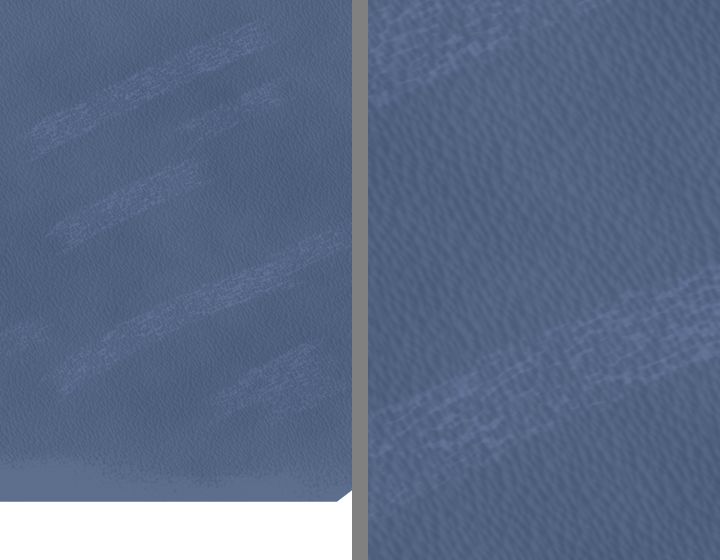
Left: the whole. Right: its middle third, enlarged.
Give the GLSL for this background, as a Shadertoy shader.

```glsl
// A slate-blue leathery panel with dry-brush scuffs above a white margin.
// Cellular noise gives the embossed grain and bristles, layered sines the
// mottling; brush marks are bowed boxes placed by formula in short loops.

const vec3 SLATE = vec3(0.315, 0.378, 0.500);
const vec3 WASH  = vec3(0.372, 0.438, 0.560);
const vec3 CHALK = vec3(0.410, 0.490, 0.640);
const float MARGIN = 0.104;
const float BRUSH_ANGLE = 0.45;
const float GRAIN_ANGLE = -0.95;

// Coordinates of a frame turned by the given angle.
mat2 turn(float angle) {
    float c = cos(angle), s = sin(angle);
    return mat2(c, -s, s, c);
}

vec2 hash2(vec2 p) {
    vec3 h = fract(p.xyx * vec3(0.1031, 0.1030, 0.0973));
    h += dot(h, h.yzx + 33.33);
    return fract((h.xx + h.yz) * h.zy);
}

// Distance to the nearest jittered cell point.
float cellular(vec2 p) {
    vec2 cell = floor(p), f = fract(p);
    float nearest = 4.0;
    for (int y = -1; y <= 1; y++)
    for (int x = -1; x <= 1; x++) {
        vec2 o = vec2(x, y);
        vec2 d = o + hash2(cell + o + 500.0) - f;
        nearest = min(nearest, dot(d, d));
    }
    return sqrt(nearest);
}

// Soft mottling from warped sines, roughly -1 to 1.
float clouds(vec2 p) {
    float sum = 0.0, amp = 0.5;
    for (int i = 0; i < 5; i++) {
        sum += amp * sin(p.x + 1.7 * sin(p.y + float(i)));
        p = turn(1.1) * p * 1.9 + 2.3;
        amp *= 0.6;
    }
    return sum;
}

// Coverage of one dry-brush mark; size holds half length and half width.
float brushMark(vec2 p, vec2 centre, vec2 size, float bow) {
    vec2 q = turn(BRUSH_ANGLE) * (p - centre);
    q.y += bow * q.x * q.x;
    float ragged = 0.018 * clouds(vec2(q.y * 130.0, centre.x * 40.0));
    vec2 inset = size - abs(q) + vec2(ragged, 0.003 * clouds(q * 70.0));
    float body = smoothstep(-0.015, 0.025, inset.x) * smoothstep(-0.003, 0.005, inset.y);
    if (body <= 0.0) return 0.0;
    float bristles = cellular(q * vec2(45.0, 210.0) + centre * 90.0);
    float flecks = cellular(q * vec2(130.0, 260.0) + centre * 70.0);
    float rim = 1.0 - smoothstep(0.0, 0.012, inset.y);
    float paint = 0.5 * (bristles + flecks) + 0.11 * clouds(p * 30.0) + 0.05 * rim;
    return body * (0.18 + 0.82 * smoothstep(0.40, 0.68, paint));
}

// Long marks down the panel, shorter companions, and two small scraps.
float allMarks(vec2 p) {
    float cover = 0.0;
    for (int i = 0; i < 3; i++) {
        float k = float(i);
        vec2 longAt = vec2(0.26 + k * (0.05 * k - 0.08), 0.847 - 0.207 * k);
        vec2 longSize = vec2(0.24 - 0.09 * mod(k, 2.0), 0.028);
        cover = max(cover, brushMark(p, longAt, longSize, 0.1 + 0.15 * k));
        vec2 shortAt = vec2(0.42 + 0.16 * sin(1.2 * k), 0.80 - 0.24 * k);
        vec2 shortSize = vec2(0.10 - 0.012 * k, 0.024 + 0.015 * k * (k - 1.0));
        cover = max(cover, 0.85 * brushMark(p, shortAt, shortSize, 0.2));
    }
    for (int j = 0; j < 2; j++) {
        vec2 scrapAt = mix(vec2(0.03, 0.395), vec2(0.42, 0.29), float(j));
        cover = max(cover, 0.7 * brushMark(p, scrapAt, vec2(0.055, 0.024), 0.2));
    }
    return cover;
}

// Embossed leather grain: slope of stretched cells, centred on zero.
float leather(vec2 p) {
    vec2 q = turn(GRAIN_ANGLE) * p * vec2(120.0, 225.0);
    return cellular(q) - cellular(q + vec2(0.15, 0.45));
}

// Pale ragged wash that gathers at the foot of the panel.
float footWash(vec2 p) {
    float height = p.y - 0.172 + 0.07 * p.x - 0.022 * clouds(p * vec2(14.0, 20.0));
    float speckle = 0.05 * (cellular(p * 150.0) - 0.45);
    return 1.0 - smoothstep(-0.018, 0.026, height + speckle);
}

// Signed distance outside the panel, with its clipped lower right corner.
float panelEdge(vec2 p, float aspect) {
    float corner = dot(p - vec2(aspect - 0.027, MARGIN), vec2(0.604, -0.797));
    return max(MARGIN - p.y, corner);
}

void mainImage(out vec4 fragColor, in vec2 fragCoord) {
    vec2 p = fragCoord / iResolution.y;
    float aspect = iResolution.x / iResolution.y;

    // Mottled ground, a little paler near the top and the foot.
    float ends = smoothstep(0.8, 1.0, p.y) + 1.5 * smoothstep(0.30, 0.14, p.y);
    vec3 color = SLATE + 0.012 * clouds(p * 9.0) + 0.005 * clouds(p * 45.0) + 0.012 * ends;

    // Brush marks, wash and grain.
    float wash = footWash(p);
    color = mix(color, CHALK, 0.5 * allMarks(p));
    color = mix(color, WASH, 0.85 * wash);
    color += 0.055 * leather(p) * (1.0 - 0.85 * wash);

    // White margin.
    float soft = 0.75 / iResolution.y;
    color = mix(color, vec3(1.0), smoothstep(-soft, soft, panelEdge(p, aspect)));
    fragColor = vec4(color, 1.0);
}
```
